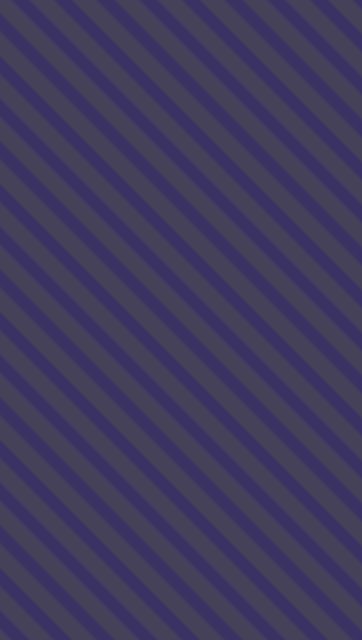
A WebGL 2 fragment shader for this pattern:

```glsl
#version 300 es
precision highp float;
// Soft-edged diagonal stripes of violet on slate grey, falling to the right.

uniform vec2 u_resolution;
out vec4 fragColor;

const vec3 SLATE = vec3(0.272, 0.254, 0.347);
const vec3 VIOLET = vec3(0.230, 0.198, 0.392);
const float STRIPES_DOWN = 15.0;   // repeats per canvas height
const float STRIPE_CENTER = 0.48;  // position of the violet band in a repeat
const float STRIPE_WIDTH = 0.43;   // share of a repeat that is violet
const float EDGE_SOFTNESS = 0.15;  // width of the blend, in repeats

// Coverage of the violet band, with t counted in repeats.
float stripe(float t, float blend) {
    float distanceToCenter = abs(fract(t - STRIPE_CENTER + 0.5) - 0.5);
    float edge = distanceToCenter - 0.5 * STRIPE_WIDTH;
    return 1.0 - smoothstep(-0.5 * blend, 0.5 * blend, edge);
}

void main() {
    vec2 p = gl_FragCoord.xy / u_resolution.y;

    // Equal weights on x and y tilt the stripes by 45 degrees.
    float t = (p.x + p.y) * STRIPES_DOWN;

    // Keep the blend at least about a pixel wide on small canvases.
    float pixel = 1.5 * STRIPES_DOWN / u_resolution.y;
    float violet = stripe(t, max(EDGE_SOFTNESS, pixel));

    fragColor = vec4(mix(SLATE, VIOLET, violet), 1.0);
}
```
